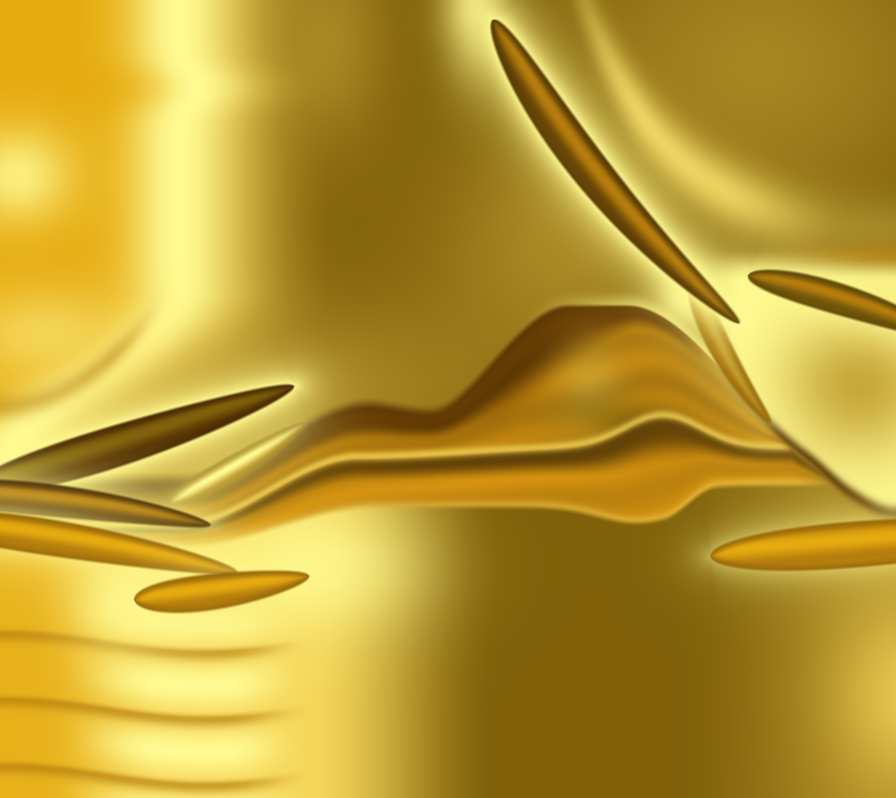
This background is drawn by a WebGL 1 fragment shader. Its source:

```glsl
precision highp float;
uniform vec2 u_resolution;

#define OLIVE vec3(.5, .38, .04)
#define GOLD vec3(.75, .61, .18)
#define YELLOW vec3(.96, .84, .35)
#define CREAM vec3(1., .98, .57)
#define ORANGE vec3(.9, .67, .06)
#define AMBER vec3(.71, .49, .05)
#define UMBER vec3(.34, .2, .01)
#define EDGE .0025
#define HALO .022
#define STREAK_GAP .083

float bump(float x, float center, float width) {
  x = (x - center) / width;
  return exp(-x * x);
}

float glow(vec2 p, float x, float y, float rx, float ry) {
  return bump(p.x, x, rx) * bump(p.y, y, ry);
}

// Outline heights of the central ribbons
float crestLine(float x) {
  return .402 + .095 * smoothstep(.2, .42, x) - .012 * bump(x, .48, .05)
    + .12 * smoothstep(.48, .635, x) - .21 * smoothstep(.7, .95, x)
    - .05 * smoothstep(.9, 1., x);
}

float seamLine(float x) {
  return .34 + .085 * smoothstep(.2, .4, x) + .012 * smoothstep(.4, .65, x)
    + .04 * bump(x, .74, .06);
}

float baseLine(float x) {
  return .315 + .05 * smoothstep(.2, .42, x) - .02 * bump(x, .71, .06)
    + .027 * smoothstep(.74, .8, x);
}

// Bent tapered blade with a pale halo and a streaked body
vec3 blade(vec3 col, vec2 p, vec2 a, vec2 b, float bend, float width, vec3 dark, vec3 light, float halo) {
  vec2 axis = b - a;
  float len = length(axis);
  float t = dot(p - a, axis) / (len * len);
  float k = clamp(t, 0., 1.);
  float arch = 4. * k * (1. - k);
  float across = dot(p - a, vec2(-axis.y, axis.x)) / len - bend * arch;
  float d = length(vec2(across, (t - k) * len)) - width * sqrt(arch) * (1.25 - .5 * k);
  col = mix(col, CREAM, halo * exp(-max(d, 0.) / HALO));
  vec3 body = mix(dark, light, .5 + .5 * sin(across / width * 4. + .6));
  body = mix(dark * .85, body, smoothstep(0., .012, -d));
  return mix(body, col, smoothstep(-EDGE, EDGE, d));
}

// Tall reflections above the ribbons
vec3 upperSheet(vec2 p, float crest) {
  vec3 col = mix(GOLD, OLIVE, smoothstep(.22, .38, p.x));
  float haze = glow(p, .37, .95, .06, .13) + glow(p, .62, .69, .13, .14)
    + glow(p, .36, .51, .2, .11) + glow(p, .85, .92, .2, .18);
  col = mix(col, GOLD * .95, .7 * min(haze, 1.));
  // Orange wall and its pale curved border
  float border = .01 + .19 * smoothstep(.42, .64, p.y) + .02 * bump(p.y, .89, .03);
  col = mix(ORANGE, col, smoothstep(border - .06, border + .04, p.x));
  col = mix(col, YELLOW, .6 * bump(p.x, border + .02, .08));
  col = mix(col, CREAM, bump(p.x, border, .05));
  col = mix(col, CREAM, .85 * glow(p, .02, .78, .06, .06));
  col = mix(col, YELLOW, .95 * glow(p, .05, .58, .1, .06));
  float crease = bump(p.y, .49 + 4. * p.x * p.x, .015);
  col = mix(col, AMBER, .5 * crease * (1. - smoothstep(.12, .19, p.x)));
  // Swept fold and bright sheet on the right
  col = mix(col, CREAM, .8 * glow(p, .53, 1., .035, .09));
  float fold = p.y - .7 - .27 * exp(6.6 - p.x * 10.);
  float sweep = smoothstep(.6, .72, p.x) * (1. - .7 * smoothstep(.8, .95, p.x));
  col = mix(col, mix(YELLOW, CREAM, .3), .85 * sweep * bump(fold, 0., .042));
  vec3 sheen = mix(CREAM, GOLD, .9 * glow(p, .96, .52, .09, .09));
  col = mix(col, sheen, smoothstep(.76, .83, p.x) * (1. - smoothstep(.645, .69, p.y)));
  col = mix(col, AMBER, .7 * smoothstep(.83, .98, p.x) * bump(p.y, .68, .014));
  col = mix(col, CREAM, .9 * glow(p, .765, .625, .035, .04));
  return mix(col, CREAM, .65 * smoothstep(.56, .75, p.x) * bump(p.y, crest, .012));
}

// Broad reflections and left streaks below the ribbons
vec3 lowerSheet(vec2 p) {
  vec3 col = mix(YELLOW, OLIVE, smoothstep(.34, .56, p.x));
  col = mix(col, GOLD, .7 * smoothstep(.74, 1., p.x));
  col = mix(col, YELLOW, .8 * glow(p, 1.02, .13, .09, .12));
  col = mix(col, CREAM, .85 * glow(p, .35, .29, .12, .08));
  col = mix(ORANGE, col, .15 + .85 * smoothstep(.03, .2, p.x));
  float row = fract((p.y - .028 - .012 * sin(p.x * 14. + 1.5)) / STREAK_GAP);
  float left = (1. - smoothstep(.25, .35, p.x)) * (1. - smoothstep(.2, .27, p.y));
  col = mix(col, CREAM, left * bump(row, .5, .35) * smoothstep(.06, .18, p.x));
  col = mix(col, AMBER, left * .65 * (bump(row, 0., .06) + bump(row, 1., .12)));
  return mix(col, CREAM, .85 * glow(p, .14, .25, .06, .06));
}

// Layered dark, amber and pale flow between crest and base
vec3 ribbons(vec2 p, float crest, float seam, float base) {
  float v = clamp((crest - p.y) / (crest - seam), 0., 1.);
  float w = clamp((seam - p.y) / (seam - base), 0., 1.);
  float shade = mix(.5, .13, smoothstep(.55, .72, p.x));
  vec3 upper = mix(UMBER * 1.1, AMBER, smoothstep(shade * .5, shade * 1.6, v));
  upper = mix(upper, GOLD, .85 * glow(p, .66, .51, .035, .06));
  upper = mix(upper, OLIVE, .8 * glow(p, .7, .475, .07, .025));
  upper = mix(upper, AMBER * .95, glow(p, .79, .52, .05, .05));
  vec3 lower = mix(mix(OLIVE, UMBER, .6), AMBER * 1.1, smoothstep(.15, .5, w));
  vec3 col = mix(lower, upper, smoothstep(-EDGE, EDGE, p.y - seam));
  col *= 1. + .06 * sin(v * 17. + w * 9. + p.x * 9.);
  float rim = bump(p.y, seam + .003, .006) + .7 * bump(p.y, base, .008);
  return mix(col, YELLOW, .7 * min(rim, 1.));
}

void main() {
  vec2 p = gl_FragCoord.xy / u_resolution;
  float crest = crestLine(p.x);
  float seam = min(seamLine(p.x), crest - .006);
  float base = min(baseLine(p.x), seam - .006);
  float flow = smoothstep(-.005, .005, p.y - base) * (1. - smoothstep(.88, .95, p.x));
  vec3 col = mix(lowerSheet(p), ribbons(p, crest, seam, base), flow);
  float soft = mix(.009, EDGE, smoothstep(.5, .7, p.x));
  col = mix(col, upperSheet(p, crest), smoothstep(-soft, soft, p.y - crest));
  col = mix(col, UMBER, .85 * smoothstep(.78, .86, p.x) * bump(p.y, crest, .009));

  // Right folds
  col = blade(col, p, vec2(.77, .66), vec2(.86, .47), -.01, .013, AMBER, GOLD, .4);
  col = blade(col, p, vec2(.55, .975), vec2(.825, .595), -.022, .022, mix(UMBER, OLIVE, .4), AMBER, 1.);
  col = blade(col, p, vec2(.835, .655), vec2(1.06, .575), .006, .019, OLIVE * .9, AMBER, .6);
  col = blade(col, p, vec2(.793, .303), vec2(1.2, .34), 0., .028, AMBER, ORANGE, .5);

  // Left folds
  col = blade(col, p, vec2(.19, .37), vec2(.34, .47), -.004, .016, GOLD, CREAM, .3);
  col = blade(col, p, vec2(-.03, .388), vec2(.328, .516), -.004, .025, UMBER, OLIVE, 1.);
  col = blade(col, p, vec2(-.1, .385), vec2(.235, .342), .008, .02, UMBER, AMBER, .5);
  col = blade(col, p, vec2(-.1, .35), vec2(.265, .283), .005, .022, AMBER, ORANGE, .6);
  col = blade(col, p, vec2(.15, .248), vec2(.345, .278), -.003, .022, AMBER, ORANGE, .3);
  gl_FragColor = vec4(col, 1.);
}
```
